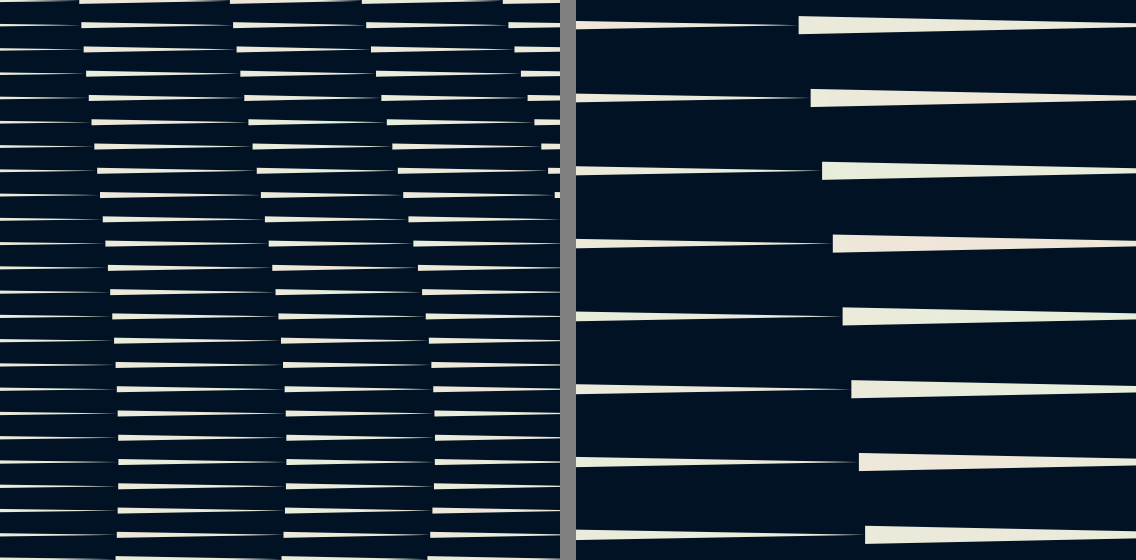
Left, the full canvas; right, a detail of the centre.
Reproduce this pattern procedurally as a three.js fragment shader.

```glsl
varying vec2 vUv;

#define ROW_PITCH 0.04334
#define HALF_THICKNESS 0.0054
#define WAVE_STEP 0.1257
#define WAVE_CENTER 6.5
#define COLUMN_LEAD 0.37
#define TINT_AMOUNT 0.035
#define NAVY vec3(0.008, 0.07, 0.145)
#define IVORY vec3(0.92, 0.92, 0.855)

vec2 gradientAt(vec2 cell) {
  float angle = 6.2832 * fract(sin(dot(cell, vec2(127.1, 311.7))) * 43758.5);
  return vec2(cos(angle), sin(angle));
}

float gradientNoise(vec2 p) {
  vec2 cell = floor(p);
  vec2 f = p - cell;
  vec2 blend = f * f * f * (f * (f * 6.0 - 15.0) + 10.0);
  vec2 e = vec2(0.0, 1.0);
  float low = mix(dot(gradientAt(cell), f),
                  dot(gradientAt(cell + e.yx), f - e.yx), blend.x);
  float high = mix(dot(gradientAt(cell + e.xy), f - e.xy),
                   dot(gradientAt(cell + e.yy), f - e.yy), blend.x);
  return mix(low, high, blend.y);
}

// Blunt left end of a wedge; columns are unevenly spaced and sway down the rows
float wedgeStart(float column, float row) {
  float base = 0.171 + column * (0.281 + (column - 1.0) * (0.00825 * (column - 2.0) - 0.0174));
  float sway = 0.0404 + 0.0191 * column;
  return base + sway * sin(WAVE_STEP * (row - WAVE_CENTER + COLUMN_LEAD * column));
}

// Share of the pixel covered by a wedge that tapers from start to tip
float wedgeCoverage(vec2 p, float start, float tip, vec2 pixel) {
  float taper = clamp((tip - p.x) / (tip - start), 0.0, 1.0);
  float halfHeight = HALF_THICKNESS * taper;
  float top = min(p.y + 0.5 * pixel.y, halfHeight);
  float bottom = max(p.y - 0.5 * pixel.y, -halfHeight);
  float across = clamp((p.x - start) / pixel.x + 0.5, 0.0, 1.0);
  return across * max(top - bottom, 0.0) / pixel.y;
}

void main() {
  vec2 pixel = max(fwidth(vUv), vec2(1e-5));

  // Rows count downwards and sit symmetrically about the middle
  float rowPosition = (0.5 - vUv.y) / ROW_PITCH + 11.5;
  float row = floor(rowPosition + 0.5);
  vec2 p = vec2(vUv.x, (row - rowPosition) * ROW_PITCH);

  // Each wedge ends where the next one begins
  float ink = 0.0;
  for (int i = -1; i < 4; i++) {
    float column = float(i);
    float start = wedgeStart(column, row);
    float tip = wedgeStart(column + 1.0, row);
    ink += wedgeCoverage(p, start, tip, pixel);
  }

  // Faint drift between green and rose along the rows
  float drift = gradientNoise(vec2(vUv.x * 4.0, row * 3.37 + 0.5));
  vec3 tint = IVORY + TINT_AMOUNT * drift * vec3(1.0, -1.0, -0.3);
  gl_FragColor = vec4(mix(NAVY, tint, clamp(ink, 0.0, 1.0)), 1.0);
}
```
